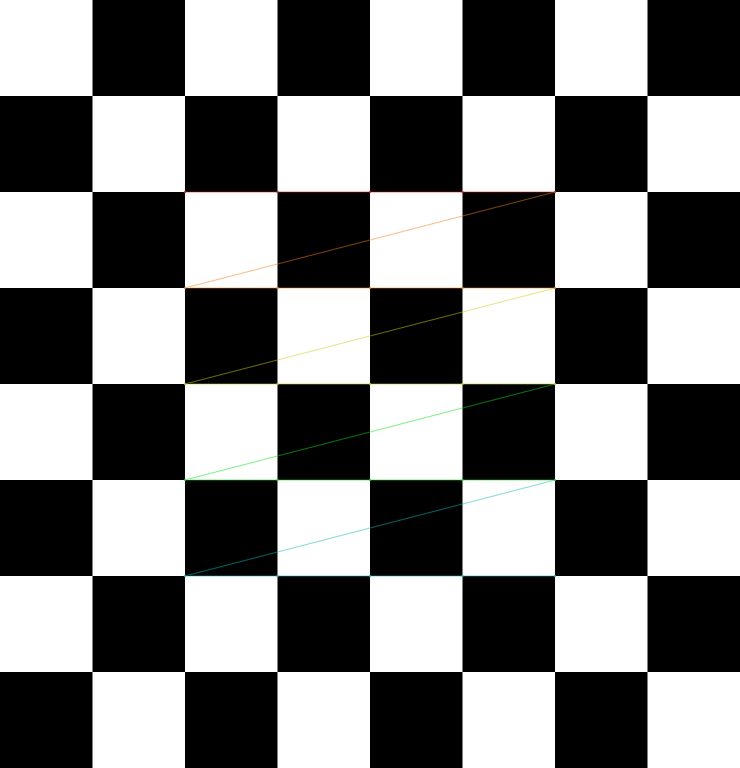
Give the GLSL for this pattern, as a WebGL 2 fragment shader.

```glsl
#version 300 es
precision highp float;
// Black and white 8 x 8 checkerboard crossed by a hairline rainbow zigzag.

#define CELLS 8.0           // squares across and down, even so that it tiles
#define ZIG_LEFT 2.0        // zigzag extent, in cells
#define ZIG_RIGHT 6.0
#define ZIG_BOTTOM 2
#define ZIG_LEVELS 5
#define LINE_WIDTH 0.0075   // in cells
#define LINE_ALPHA 0.75
#define DOT_RADIUS 0.012    // in cells

uniform vec2 u_resolution;
out vec4 fragColor;

const vec3 RAINBOW[5] = vec3[5](
    vec3(0.08, 0.72, 0.74),   // cyan
    vec3(0.05, 0.88, 0.10),   // green
    vec3(0.80, 0.80, 0.08),   // yellow
    vec3(0.95, 0.50, 0.08),   // orange
    vec3(0.85, 0.08, 0.06));  // red

// Square wave alternating +1 and -1 per cell, smoothed over one pixel.
vec2 squareWave(vec2 p, vec2 pixel) {
    vec2 edgeDistance = 0.5 - abs(fract(p) - 0.5);
    vec2 side = 1.0 - 2.0 * mod(floor(p), 2.0);
    return side * clamp(2.0 * edgeDistance / pixel, 0.0, 1.0);
}

float segmentDistance(vec2 p, vec2 a, vec2 b) {
    vec2 ab = b - a;
    return length(p - a - ab * clamp(dot(p - a, ab) / dot(ab, ab), 0.0, 1.0));
}

// Coverage of a stroke, which fades when thinner than a pixel.
float stroke(float dist, float width, float pixel) {
    float drawn = max(width, pixel);
    return clamp((0.5 * drawn - dist) / pixel + 0.5, 0.0, 1.0) * width / drawn;
}

void main() {
    vec2 p = gl_FragCoord.xy / u_resolution * CELLS;
    vec2 pixel = CELLS / u_resolution;
    float pixelSize = max(pixel.x, pixel.y);

    // Checkerboard, black at the lower left
    vec2 wave = squareWave(p, pixel);
    vec3 color = vec3(0.5 - 0.5 * wave.x * wave.y);

    // Zigzag: a level line and a rising diagonal in each hue
    for (int i = 0; i < ZIG_LEVELS; i++) {
        float y = float(ZIG_BOTTOM + i);
        vec2 left = vec2(ZIG_LEFT, y);
        float dist = segmentDistance(p, left, vec2(ZIG_RIGHT, y));
        if (i < ZIG_LEVELS - 1)
            dist = min(dist, segmentDistance(p, left, vec2(ZIG_RIGHT, y + 1.0)));
        color = mix(color, RAINBOW[i], LINE_ALPHA * stroke(dist, LINE_WIDTH, pixelSize));

        // Small dots where the level line meets the square corners
        vec2 corner = vec2(clamp(round(p.x), ZIG_LEFT, ZIG_RIGHT), y);
        float dotCover = stroke(length(p - corner), 2.0 * DOT_RADIUS, pixelSize);
        color = mix(color, RAINBOW[i], LINE_ALPHA * dotCover);
    }

    fragColor = vec4(color, 1.0);
}
```
